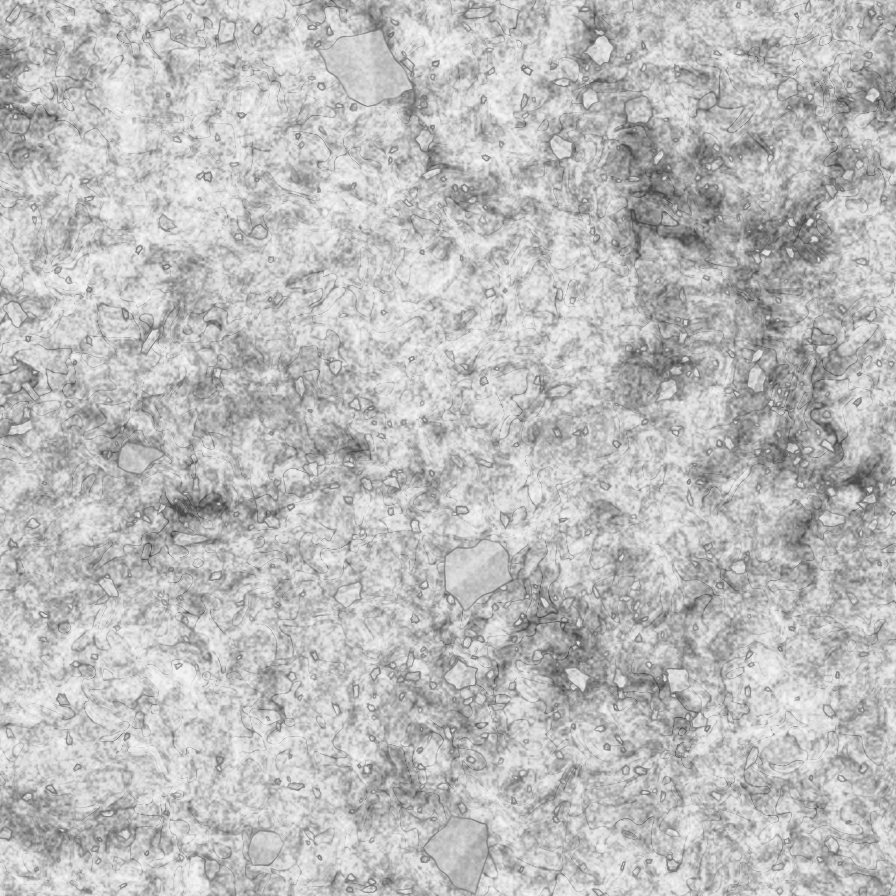
Give the GLSL for this texture map, as a WebGL 1 fragment shader.

```glsl
precision highp float;
uniform vec2 u_resolution;

float hash(vec2 p) {
  vec3 q = fract(p.xyx * 0.1031);
  q += dot(q, q.yzx + 33.33);
  return fract((q.x + q.y) * q.z);
}

float noise(vec2 p) {
  vec2 i = floor(p), f = fract(p);
  f = f * f * (3.0 - 2.0 * f);
  return mix(mix(hash(i), hash(i + vec2(1, 0)), f.x),
             mix(hash(i + vec2(0, 1)), hash(i + vec2(1, 1)), f.x), f.y);
}

// Four rotated octaves, mean 0.5
float fbm(vec2 p) {
  float sum = 0.0, weight = 0.35;
  for (int i = 0; i < 4; i++) {
    sum += weight * noise(p);
    p = mat2(1.6, 1.2, -1.2, 1.6) * p + 17.3;
    weight *= 0.78;
  }
  return sum / 1.0021;
}

// Sunken seams where dust and rubble gather
float hollow(vec2 p) {
  float seam = 1.0 - smoothstep(0.0, 0.09, abs(fbm(p * 2.7 + 41.0) - 0.5));
  return seam * smoothstep(0.42, 0.75, noise(p * 4.5 + 8.0));
}

// One layer of angular chips, blended over the ground tone
float scatterStones(float tone, vec2 p, float cells, float share, float stretch, float grain) {
  vec2 base = floor(p * cells);
  float soft = max(0.0013, 0.8 / u_resolution.y);
  for (int j = -1; j <= 1; j++) {
    for (int i = -1; i <= 1; i++) {
      vec2 id = base + vec2(i, j) + cells * 3.0;
      float pick = hash(id);
      if (pick > share) continue;
      vec2 jitter = vec2(hash(id + 5.7), hash(id + 9.1));
      vec2 centre = (id - cells * 3.0 + 0.2 + 0.6 * jitter) / cells;
      if (pick > share * (0.2 + 1.6 * hollow(centre))) continue;

      float turn = 6.2832 * hash(id + 13.9);
      float narrow = mix(1.0, stretch, hash(id + 21.3));
      float size = mix(0.17, 0.42, hash(id + 27.7));
      vec2 d = (p - centre) * cells;
      d = mat2(cos(turn), -sin(turn), sin(turn), cos(turn)) * d;
      d.y *= narrow;

      // Convex outline from randomly placed straight sides
      float edge = -1.0;
      for (int k = 0; k < 6; k++) {
        float side = float(k);
        float a = (side + 0.8 * hash(id + side * 3.1)) * 1.0472;
        float reach = size * mix(0.65, 1.05, hash(id + side * 7.3 + 2.0));
        edge = max(edge, dot(d, vec2(cos(a), sin(a))) - reach);
      }
      edge += 0.1 * (noise(p * cells * 7.0) - 0.5);
      edge /= cells * sqrt(narrow);

      // Contact shadow, face with a broken ridge, dark rim
      float shade = 1.0 - smoothstep(0.0, 0.17 / cells, edge);
      tone *= 1.0 - 0.22 * shade * noise(p * 14.0 + id);
      float ridge = smoothstep(-0.03, 0.03, d.y + 0.3 * d.x - 0.15 * size);
      float face = 0.78 + 0.12 * hash(id + 31.0) - 0.1 * ridge + 0.35 * grain;
      face += 0.12 * dot(d, vec2(0.6, 0.8));
      tone = mix(tone, face, 1.0 - smoothstep(-soft, soft, edge));
      float rim = 1.0 - smoothstep(0.0, soft * 1.5, abs(edge));
      tone = mix(tone, 0.42, rim * (0.3 + 0.55 * noise(p * 60.0 + id)));
    }
  }
  return tone;
}

void main() {
  vec2 p = gl_FragCoord.xy / u_resolution.y;

  // Gentle warp gives the mottling curved drifts
  vec2 warp = vec2(fbm(p * 7.0), fbm(p * 7.0 + 53.0)) - 0.5;
  vec2 q = p + 0.09 * warp;
  float broad = fbm(p * 4.0 + 3.0) - 0.5;
  float mottle = fbm(q * 52.0) - 0.5;
  float grain = 0.6 * noise(p * 256.0 + 11.0) + 0.4 * noise(p * 410.0) - 0.5;

  // Packed soil
  float tone = 0.79 + 0.38 * broad + 0.62 * mottle + 0.36 * grain;
  tone += 0.12 * (noise(q * vec2(38.0, 95.0) + 70.0) - 0.5);
  float crack = 1.0 - smoothstep(0.0, 0.08, abs(noise(q * 80.0 + 29.0) - 0.5));
  tone -= 0.24 * crack * noise(q * 24.0 + 61.0);
  tone -= 0.2 * hollow(p);

  // Rubble from grit to rocks
  tone = scatterStones(tone, p, 88.0, 0.16, 1.8, grain);
  tone = scatterStones(tone, p, 47.0, 0.24, 2.6, grain);
  tone = scatterStones(tone, p, 22.0, 0.22, 3.0, grain);
  tone = scatterStones(tone, p, 9.0, 0.2, 1.7, 0.5 * grain + 0.4 * mottle);

  // Soft shoulder keeps highlights below white
  tone -= 0.55 * max(tone - 0.85, 0.0);
  gl_FragColor = vec4(vec3(clamp(tone, 0.3, 0.95)), 1.0);
}
```
